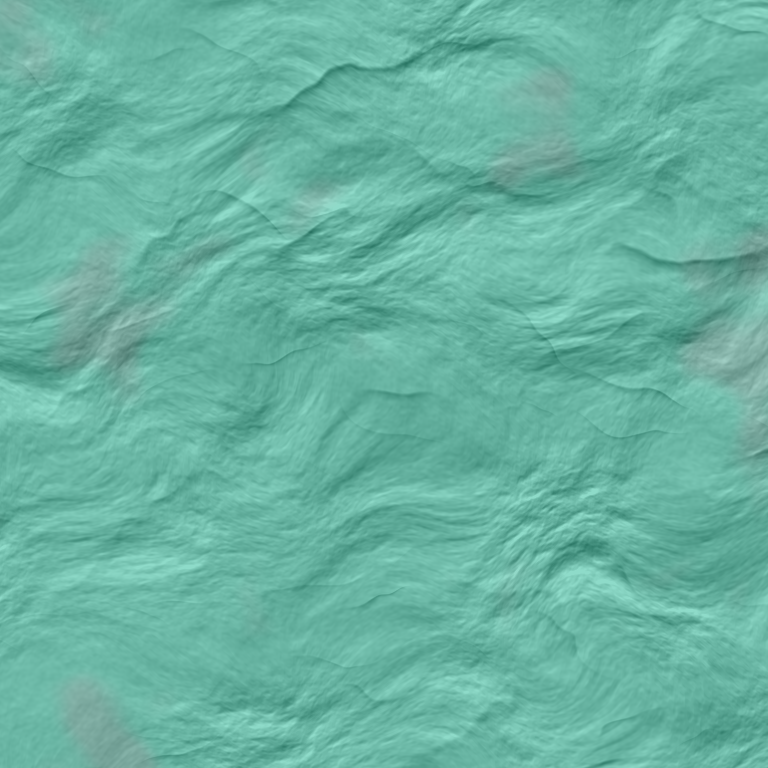
A WebGL 2 fragment shader for this texture:

```glsl
#version 300 es
precision highp float;

uniform vec2 u_resolution;
out vec4 fragColor;

vec2 hash2(vec2 cell) {
    vec3 v = fract(cell.xyx * vec3(0.1031, 0.1030, 0.0973));
    v += dot(v, v.yzx + 33.33);
    return fract((v.xx + v.yz) * v.zy);
}

mat2 rotation(float angle) {
    float c = cos(angle), s = sin(angle);
    return mat2(c, s, -s, c);
}

float cornerSlope(vec2 cell, vec2 offset) {
    float angle = 6.2832 * hash2(cell).x;
    return dot(vec2(cos(angle), sin(angle)), offset);
}

// Gradient noise, roughly -0.7 to 0.7
float noise(vec2 p) {
    vec2 i = floor(p), f = p - i;
    vec2 u = f * f * f * (f * (f * 6.0 - 15.0) + 10.0);
    vec2 e = vec2(1.0, 0.0);
    float low = mix(cornerSlope(i, f), cornerSlope(i + e, f - e), u.x);
    float high = mix(cornerSlope(i + e.yx, f - e.yx), cornerSlope(i + 1.0, f - 1.0), u.x);
    return mix(low, high, u.y);
}

vec2 warp(vec2 p, float frequency, float amount) {
    vec2 q = p * frequency;
    return p + amount * vec2(noise(q + 17.3), noise(q + 61.7));
}

// Rumpled surface: soft swells mixed with sharp-backed wrinkles
float surfaceHeight(vec2 p) {
    vec2 q = rotation(-0.3) * warp(p, 5.0, 0.09) * vec2(3.4, 5.2);
    float height = 0.0, amplitude = 1.0;
    for (int octave = 0; octave < 6; octave++) {
        float n = noise(q + 9.7 * float(octave));
        float ridge = -sqrt(n * n + 0.002);
        height += amplitude * mix(n, ridge, 0.55);
        amplitude *= 0.45;
        q = rotation(0.35) * q * 2.03;
    }
    return height;
}

// One fold: lit upper flank over a thin dark undercut
float foldShade(vec2 offset, vec2 shape, vec2 style) {
    vec2 q = rotation(mix(0.6, -0.7, shape.x)) * offset;
    float along = q.x / mix(0.35, 0.9, shape.y);
    float across = q.y + (style.x - 0.4) * 0.3 * along * along;
    float taper = 1.0 - smoothstep(0.1, 1.0, abs(along));
    float width = mix(0.07, 0.15, style.x);
    float above = smoothstep(-0.02, 0.02, across);
    float lit = above * exp(-max(across, 0.0) / width);
    float dark = (1.0 - above) * exp(min(across, 0.0) / (0.35 * width));
    float strength = mix(0.1, 1.0, style.y * style.y);
    return taper * strength * (0.08 * lit - 0.33 * dark);
}

// Folds scattered one to a grid cell
float foldLayer(vec2 p, float seed) {
    vec2 home = floor(p);
    float shade = 0.0;
    for (int y = -1; y <= 1; y++) {
        for (int x = -1; x <= 1; x++) {
            vec2 cell = home + vec2(x, y);
            vec2 center = cell + hash2(cell + seed);
            shade += foldShade(p - center, hash2(cell + seed + 31.0), hash2(cell + seed + 73.0));
        }
    }
    return shade;
}

void main() {
    vec2 p = gl_FragCoord.xy / u_resolution.y;

    // Slope toward a light from the upper left
    vec2 lightStep = 0.003 * vec2(-0.35, 0.94);
    float slope = (surfaceHeight(p) - surfaceHeight(p + lightStep)) / 0.003;
    float roughness = clamp(1.0 + 1.2 * noise(p * 3.5 + 5.0), 0.5, 1.6);
    float shade = 0.0105 * roughness * slope;

    // Large and small folds with wavering edges
    vec2 bent = warp(warp(p, 7.0, 0.06), 26.0, 0.012);
    shade += foldLayer(bent * 4.2, 11.0);
    shade += 0.55 * foldLayer(bent * 9.0, 47.0);

    // Broad tone and fine grain
    shade += 0.05 * noise(p * 3.0 + 23.0) + 0.03 * noise(p * vec2(120.0, 150.0));
    shade = clamp(shade, -0.3, 0.15);

    // Faint rosy stains
    float patches = noise(p * 3.6 + 41.0) + 0.35 * noise(p * 14.0 + 3.0);
    float stain = smoothstep(0.2, 0.5, patches);

    vec3 jade = vec3(0.408, 0.708, 0.638);
    vec3 rosyShift = vec3(0.07, -0.05, -0.02);
    fragColor = vec4(jade + shade + stain * rosyShift, 1.0);
}
```
